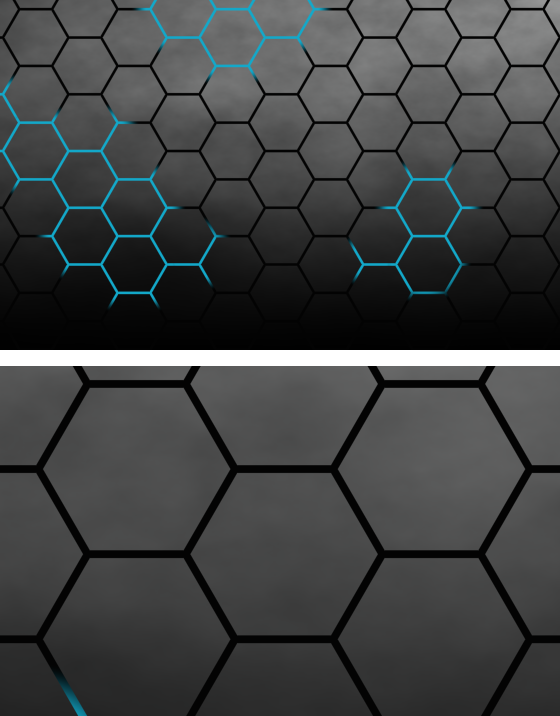
Top: the whole. Bottom: its middle third, enlarged.
A Shadertoy shader for this pattern:

```glsl
#define PITCH 0.1621
#define ORIGIN vec2(0.102, 0.8927)
#define HALF_LINE 0.0037
#define FADE 0.5
#define METAL_GRAY 0.425
#define SMOKE 0.20
#define LINE_COLOR vec3(0.012)
#define GLOW_COLOR vec3(0.075, 0.66, 0.79)

const float ROOT3 = 1.7320508;
const int SPOT_COUNT = 13;

// Lit areas: column, half rows downward, radius in hexagon sides
const vec3 LIT_SPOTS[SPOT_COUNT] = vec3[](
    vec3(3.0, -1.0, 1.1), vec3(4.0, 0.0, 1.15), vec3(5.0, -1.0, 1.1),
    vec3(0.0, 4.0, 1.1), vec3(1.0, 5.0, 1.1), vec3(2.0, 6.0, 1.1),
    vec3(1.0, 7.0, 1.05), vec3(2.0, 8.0, 1.15),
    vec3(8.0, 6.0, 1.2), vec3(7.9, 7.7, 1.0),
    vec3(-0.58, 2.3, 0.45), vec3(1.5, 3.45, 0.5), vec3(3.28, 7.65, 0.7));

// One more lit stub, left of the lower right group
const vec3 STUB_SPOT = vec3(6.81, 7.8, 0.5);

float hash(vec2 cell) {
    vec3 q = fract(vec3(cell.xyx) * 0.1031);
    q += dot(q, q.yzx + 33.33);
    return fract((q.x + q.y) * q.z);
}

float valueNoise(vec2 p) {
    vec2 cell = floor(p), f = fract(p);
    f = f * f * (3.0 - 2.0 * f);
    float low = mix(hash(cell), hash(cell + vec2(1, 0)), f.x);
    float high = mix(hash(cell + vec2(0, 1)), hash(cell + vec2(1, 1)), f.x);
    return mix(low, high, f.y);
}

float fbm(vec2 p) {
    float sum = 0.0, weight = 0.5;
    for (int i = 0; i < 5; i++) {
        sum += weight * valueNoise(p);
        p = mat2(1.6, 1.2, -1.2, 1.6) * p + 7.3;
        weight *= 0.5;
    }
    return sum;
}

// Distance to the nearest edge of a flat-topped hexagon grid
float hexEdgeDistance(vec2 p) {
    vec2 period = PITCH * vec2(ROOT3, 1.0);
    vec2 a = mod(p + 0.5 * period, period) - 0.5 * period;
    vec2 b = mod(p, period) - 0.5 * period;
    vec2 local = abs(dot(a, a) < dot(b, b) ? a : b);
    return 0.5 * PITCH - max(local.y, dot(local, vec2(0.5 * ROOT3, 0.5)));
}

float spotGlow(vec2 p, vec3 spot) {
    vec2 center = PITCH * 0.5 * vec2(ROOT3 * spot.x, -spot.y);
    float sides = distance(p, center) * ROOT3 / PITCH;
    return 1.0 - smoothstep(spot.z, spot.z + FADE, sides);
}

float glowMask(vec2 p) {
    float glow = spotGlow(p, STUB_SPOT);
    for (int i = 0; i < SPOT_COUNT; i++)
        glow = max(glow, spotGlow(p, LIT_SPOTS[i]));
    return glow;
}

// Smoky metal, dark at the bottom and bright in the upper right
float metalShade(vec2 uv, vec2 p) {
    float side = (uv.x - 0.6) / 0.6;
    float shade = METAL_GRAY * smoothstep(-0.05, 0.85, uv.y);
    shade *= 1.0 - 0.28 * side * side;
    vec2 corner = (uv - vec2(1.0, 1.05)) / vec2(0.3, 0.25);
    shade += 0.17 * exp(-dot(corner, corner));
    vec2 shadow = (uv - vec2(0.27, 0.24)) / vec2(0.16, 0.13);
    shade *= 1.0 - 0.35 * exp(-dot(shadow, shadow));
    float smoke = fbm(p * vec2(5.0, 8.0)) + 0.4 * fbm(p * vec2(22.0, 34.0));
    return shade * (1.0 + SMOKE * 2.0 * (smoke - 0.68));
}

void mainImage(out vec4 fragColor, in vec2 fragCoord) {
    vec2 uv = fragCoord / iResolution.xy;
    vec2 p = fragCoord / iResolution.y;
    vec2 grid = p - ORIGIN;
    float soft = 0.75 / iResolution.y;

    vec3 color = metalShade(uv, p) * vec3(0.995, 1.0, 1.0);
    vec3 lineColor = mix(LINE_COLOR, GLOW_COLOR, glowMask(grid));
    float line = 1.0 - smoothstep(HALF_LINE - soft, HALF_LINE + soft, hexEdgeDistance(grid));
    color = mix(color, lineColor, line);

    fragColor = vec4(color, 1.0);
}
```
